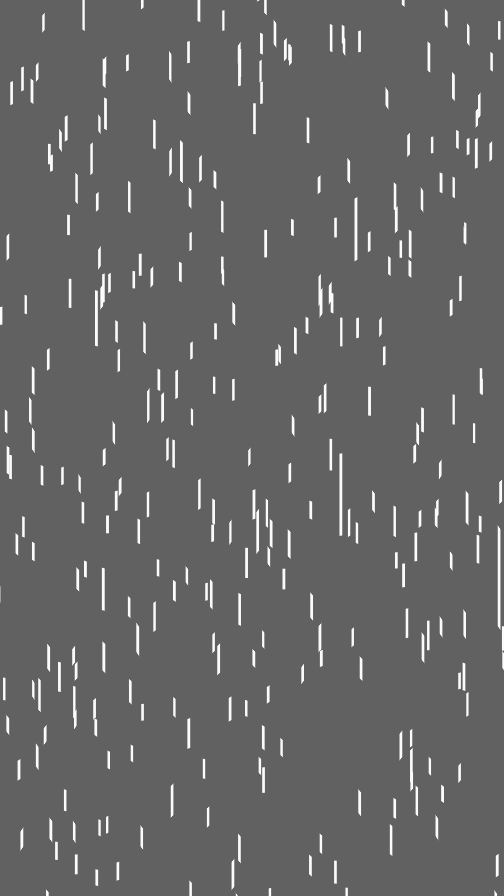
Write a Shadertoy shader that draws this pattern.

```glsl
// Sparse vertical white streaks, like falling rain, on a flat grey ground.
// Several staggered grids each hold at most one thin, slant-cut streak per
// cell; a last grid of taller cells adds the few long streaks.

vec3 hash3(vec3 p) {
    p = fract(p * vec3(0.1031, 0.1030, 0.0973));
    p += dot(p, p.yxz + 33.33);
    return fract((p.xxy + p.yxx) * p.zyx);
}

// Coverage of one grid of streaks; lengths are in canvas heights
float streakLayer(vec2 p, float seed, vec2 cellSize, float density,
                  float minLength, float maxLength, float pixel) {
    // Shift the grid, then stagger every column on its own
    p += hash3(vec3(seed, 7.0, 3.0)).xy * cellSize + cellSize;
    float column = floor(p.x / cellSize.x);
    p.y += hash3(vec3(column, 51.0, seed)).x * cellSize.y;
    vec2 cell = vec2(column, floor(p.y / cellSize.y));
    vec2 local = p - cell * cellSize;

    vec3 place = hash3(vec3(cell, seed + 11.0));
    vec3 shape = hash3(vec3(cell, seed + 37.0));
    if (place.z > density) return 0.0;

    // Keep the whole streak inside its cell
    vec2 halfSize = vec2(mix(0.0012, 0.0016, sqrt(shape.y)),
                         0.5 * mix(minLength, maxLength, shape.x * shape.x));
    vec2 margin = halfSize + vec2(0.002, 0.004);
    vec2 offset = local - mix(margin, cellSize - margin, place.xy);

    // Shear the ends so that they are cut at a slant
    offset.y += offset.x * (shape.z - 0.5) * 3.0;
    vec2 coverage = clamp(0.5 + (halfSize - abs(offset)) / pixel, 0.0, 1.0);
    return coverage.x * coverage.y;
}

void mainImage(out vec4 fragColor, in vec2 fragCoord) {
    vec2 p = fragCoord / iResolution.y;
    float pixel = 1.0 / iResolution.y;

    // Short streaks from four overlapping grids
    float streaks = 0.0;
    for (int i = 0; i < 4; i++) {
        float seed = 5.0 + 13.0 * float(i);
        streaks = max(streaks, streakLayer(p, seed, vec2(0.03, 0.06), 0.23,
                                           0.018, 0.036, pixel));
    }
    // A few long ones
    streaks = max(streaks, streakLayer(p, 83.0, vec2(0.03, 0.14), 0.06,
                                       0.045, 0.12, pixel));

    vec3 ground = vec3(0.38);
    vec3 streakColor = vec3(0.985);
    fragColor = vec4(mix(ground, streakColor, streaks), 1.0);
}
```
